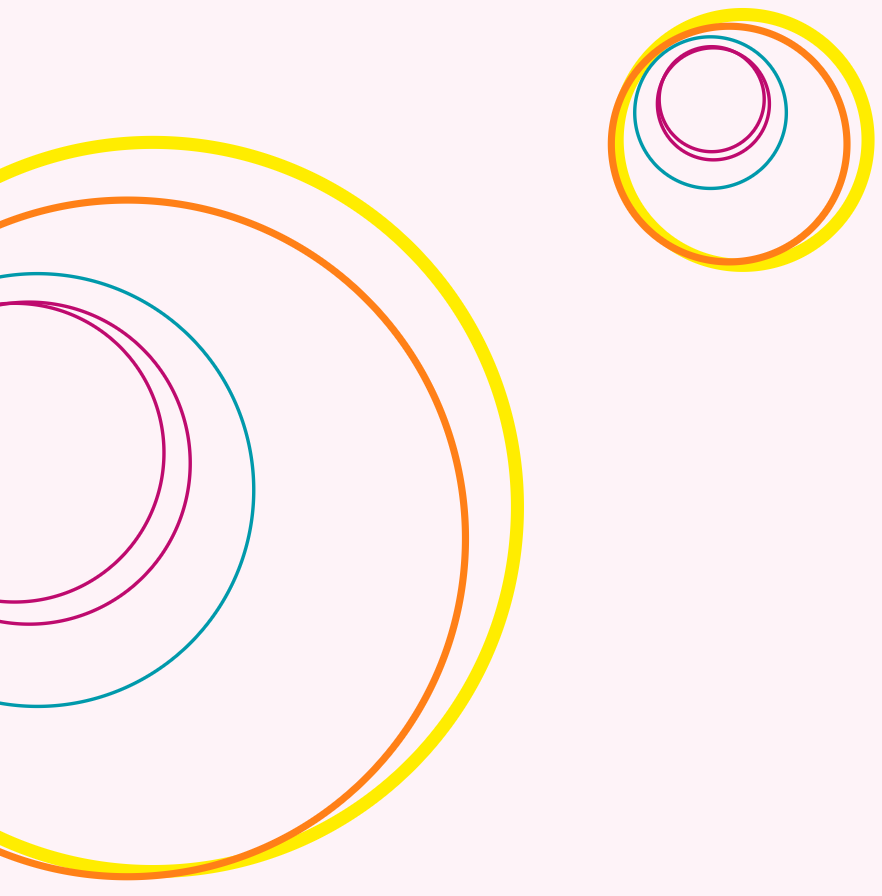
A WebGL 1 fragment shader for this background:

```glsl
precision highp float;
// Two groups of off-centre thin coloured rings on a pale pink ground.

uniform vec2 u_resolution;

const vec3 PALE_PINK = vec3(0.996, 0.953, 0.973);
const vec3 YELLOW = vec3(1.0, 0.93, 0.0);
const vec3 ORANGE = vec3(1.0, 0.502, 0.09);
const vec3 TEAL = vec3(0.0, 0.6, 0.67);
const vec3 MAGENTA = vec3(0.745, 0.04, 0.43);

// Half line widths, in canvas heights
const float THICK = 0.0073;
const float MEDIUM = 0.0040;
const float THIN = 0.0019;

// Coverage of a circle outline, softened over one pixel
float ringMask(vec2 p, vec2 center, float radius, float halfWidth, float pixel) {
  float edge = abs(length(p - center) - radius) - halfWidth;
  return clamp(0.5 - edge / pixel, 0.0, 1.0);
}

vec3 paintRing(vec3 base, vec3 ink, vec2 p, vec2 center, float radius,
               float halfWidth, float pixel) {
  return mix(base, ink, ringMask(p, center, radius, halfWidth, pixel));
}

// Large group, cut by the left edge
vec3 paintLargeGroup(vec3 color, vec2 p, float pixel) {
  color = paintRing(color, YELLOW, p, vec2(0.1706, 0.4342), 0.4069, THICK, pixel);
  color = paintRing(color, ORANGE, p, vec2(0.1419, 0.3991), 0.3776, MEDIUM, pixel);
  color = paintRing(color, TEAL, p, vec2(0.0417, 0.4531), 0.2415, THIN, pixel);
  color = paintRing(color, MAGENTA, p, vec2(0.0326, 0.4831), 0.1797, THIN, pixel);
  return paintRing(color, MAGENTA, p, vec2(0.0163, 0.4948), 0.1667, THIN, pixel);
}

// Small group in the upper right corner
vec3 paintSmallGroup(vec3 color, vec2 p, float pixel) {
  color = paintRing(color, YELLOW, p, vec2(0.8288, 0.8438), 0.1400, THICK, pixel);
  color = paintRing(color, ORANGE, p, vec2(0.8138, 0.8392), 0.1315, MEDIUM, pixel);
  color = paintRing(color, TEAL, p, vec2(0.7930, 0.8743), 0.0846, THIN, pixel);
  color = paintRing(color, MAGENTA, p, vec2(0.7962, 0.8841), 0.0625, THIN, pixel);
  return paintRing(color, MAGENTA, p, vec2(0.7943, 0.8893), 0.0586, THIN, pixel);
}

void main() {
  float pixel = 1.0 / u_resolution.y;
  vec2 p = gl_FragCoord.xy * pixel;
  vec3 color = paintLargeGroup(PALE_PINK, p, pixel);
  color = paintSmallGroup(color, p, pixel);
  gl_FragColor = vec4(color, 1.0);
}
```
